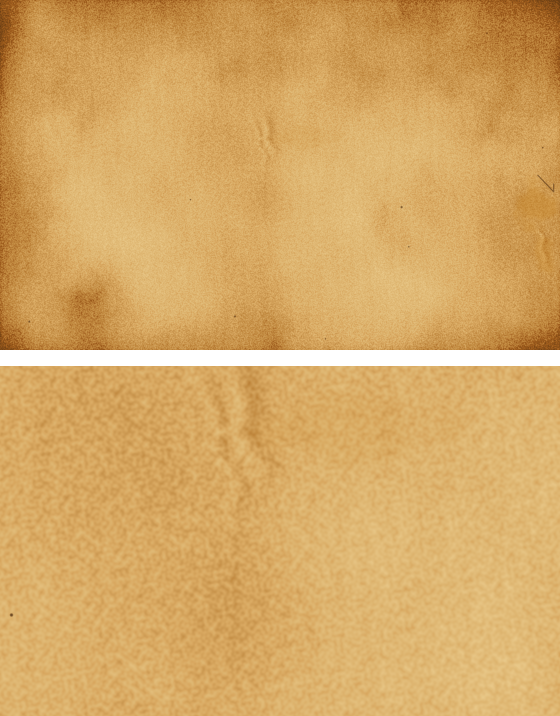
Top: the whole. Bottom: its middle third, enlarged.
This texture is drawn by a Shadertoy shader. Its source:

```glsl
// Aged parchment: mottled tan sheet with browned edges, fine grain, creases and specks.

#define BASE_TONE -0.06
#define CLOUD_AMOUNT 2.25
#define CLOUD_SCALE 2.3
#define EDGE_AMOUNT 1.42
#define EDGE_RAGGED 0.8
#define GRAIN_AMOUNT 1.66
#define GRAIN_SCALE 232.0
#define FIBRE_AMOUNT 0.45
#define FOLD_AMOUNT 0.75
#define CREASE_AMOUNT 2.5
#define SPECK_CELL 0.16
#define SPECK_CHANCE 0.17

// Paper colours from pale to burnt; a tone of 0..5 walks along them.
const vec3 PAPER[6] = vec3[6](
    vec3(0.87, 0.71, 0.44), vec3(0.85, 0.66, 0.38), vec3(0.80, 0.60, 0.32),
    vec3(0.76, 0.54, 0.25), vec3(0.70, 0.46, 0.19), vec3(0.62, 0.36, 0.11));
const vec3 INK = vec3(0.30, 0.17, 0.06);
const vec3 OCHRE = vec3(0.78, 0.53, 0.17);
const mat2 TURN = mat2(0.8, 0.6, -0.6, 0.8);

float hash(vec2 p) {
    vec3 q = fract(vec3(p.xyx) * 0.1031);
    q += dot(q, q.yzx + 33.33);
    return fract((q.x + q.y) * q.z);
}

float corner(vec2 cell, vec2 offset) {
    float angle = 6.2832 * hash(cell);
    return dot(vec2(cos(angle), sin(angle)), offset);
}

float gradientNoise(vec2 p) {
    vec2 i = floor(p), f = p - i;
    vec2 u = f * f * f * (f * (f * 6.0 - 15.0) + 10.0);
    vec2 e = vec2(1, 0);
    return mix(mix(corner(i, f), corner(i + e, f - e), u.x),
               mix(corner(i + e.yx, f - e.yx), corner(i + 1.0, f - 1.0), u.x), u.y);
}

float fbm(vec2 p) {
    float sum = 0.0, weight = 1.0;
    for (int i = 0; i < 5; i++) {
        sum += weight * gradientNoise(p);
        p = TURN * p * 2.03 + 17.3;
        weight *= 0.5;
    }
    return sum;
}

vec3 paperColor(float tone) {
    vec3 color = PAPER[0] - max(min(tone, 0.0), -2.0) * vec3(0.02, 0.035, 0.045);
    for (int i = 1; i < 6; i++)
        color = mix(color, PAPER[i], clamp(tone - float(i - 1), 0.0, 1.0));
    return color * (1.0 - 0.13 * clamp(tone - 5.0, 0.0, 2.5));
}

float segment(vec2 p, vec2 a, vec2 b) {
    vec2 d = b - a;
    return length(p - a - d * clamp(dot(p - a, d) / dot(d, d), 0.0, 1.0));
}

// Soft blob with ragged outline.
float stain(vec2 p, vec2 center, vec2 size) {
    float d = length((p - center) / size) + 0.6 * fbm(p * 18.0);
    return 1.0 - smoothstep(0.4, 1.1, d);
}

// Raised wrinkle, lit on one flank and shaded on the other.
float crease(vec2 p, vec2 center, float halfLength, float width) {
    vec2 q = p - center;
    float d = (q.x + 0.2 * q.y + 0.016 * fbm(vec2(q.y * 19.0, center.x * 9.0))) / width;
    return d * exp(-d * d) * (1.0 - smoothstep(0.2, 1.0, abs(q.y) / halfLength));
}

// Browning that fades inward from each side.
float edgeTone(vec2 p, float width) {
    float ragged = 1.0 + EDGE_RAGGED * fbm(p * 3.1 + 40.0);
    vec4 inward = max(vec4(p.x, width - p.x, 1.0 - p.y, p.y), 0.0) * max(ragged, 0.3);
    vec4 fade = exp(-pow(inward / vec4(0.12, 0.23, 0.20, 0.085), vec4(1.4)));
    float rim = exp(-min(min(inward.x, inward.y), min(inward.z, inward.w)) / 0.006);
    return EDGE_AMOUNT * dot(fade, vec4(2.4, 1.6, 2.3, 1.6)) + 0.8 * rim;
}

float specks(vec2 p, float pixel) {
    vec2 cell = floor(p / SPECK_CELL);
    vec2 place = 0.15 + 0.7 * vec2(hash(cell + 7.1), hash(cell + 31.7));
    float radius = mix(0.0012, 0.0026, hash(cell + 53.9));
    float d = length(p - (cell + place) * SPECK_CELL);
    return step(hash(cell + 3.3), SPECK_CHANCE) * (1.0 - smoothstep(radius - pixel, radius + pixel, d));
}

void mainImage(out vec4 fragColor, in vec2 fragCoord) {
    vec2 p = fragCoord / iResolution.y;
    float width = iResolution.x / iResolution.y;
    float pixel = 1.0 / iResolution.y;
    float edge = edgeTone(p, width);

    // Clouding that deepens near the edges, a soft central fold, upright fibres
    float cloud = fbm(p * CLOUD_SCALE + 5.0);
    float tone = BASE_TONE + edge + CLOUD_AMOUNT * cloud * (0.9 + 0.15 * min(edge, 2.0));
    float fold = (p.x - 0.48 * width + 0.05 * fbm(p * 3.0)) / 0.05;
    tone += FOLD_AMOUNT * exp(-fold * fold) * (0.6 + fbm(p * 4.0 + 9.0));
    tone += FIBRE_AMOUNT * gradientNoise(p * vec2(55.0, 7.0));

    // Grain, turned off the pixel grid and stronger where browned
    vec2 g = TURN * p * GRAIN_SCALE;
    float grain = gradientNoise(g) + 0.6 * gradientNoise(TURN * g * 0.47 + 71.0);
    tone += GRAIN_AMOUNT * grain * (1.0 + 0.05 * min(edge, 4.0));

    // Wrinkles at the middle and along the right side
    float wrinkles = crease(p, vec2(0.48 * width, 0.615), 0.085, 0.012)
        + 0.7 * crease(p, vec2(0.465 * width, 0.60), 0.11, 0.007)
        + 0.6 * crease(p, vec2(0.715 * width, 0.97), 0.04, 0.018)
        + 0.4 * crease(p, vec2(0.092 * width, 0.635), 0.035, 0.009)
        + 1.2 * crease(p, vec2(width - 0.05, 0.30), 0.09, 0.009);
    tone += CREASE_AMOUNT * wrinkles;
    vec3 color = paperColor(tone);

    // Ochre stains, a thin scratch and scattered specks
    float ochre = stain(p, vec2(width - 0.07, 0.41), vec2(0.06, 0.08))
        + 0.7 * stain(p, vec2(width - 0.045, 0.27), vec2(0.035, 0.06))
        + 0.25 * stain(p, vec2(0.54 * width, 0.61), vec2(0.11, 0.04));
    color = mix(color, OCHRE, 0.45 * min(ochre, 1.0));
    vec2 bend = vec2(width - 0.018, 0.452);
    float scratch = min(segment(p, bend + vec2(-0.045, 0.047), bend),
                        segment(p, bend, bend + vec2(0.0, 0.022)));
    color = mix(color, INK, 0.55 * (1.0 - smoothstep(0.0, 0.0006 + pixel, scratch)));
    color = mix(color, INK, 0.75 * specks(p, pixel));
    fragColor = vec4(clamp(color, 0.0, 1.0), 1.0);
}
```
